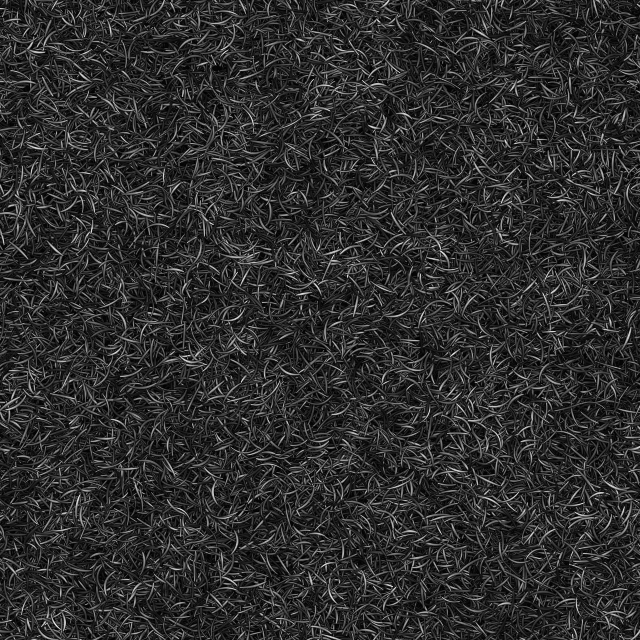
Write a Shadertoy shader that draws this texture.

```glsl
// A dense mat of short, curved charcoal fibres lying in all directions.
// Layers of jittered cells each hold one bent, tapered strand; layers are
// painted bottom to top, every strand shading what lies beneath it.
#define CELLS 40.0          // cells along the canvas height
#define LAYERS 22           // strands stacked over each cell
#define LENGTH_MIN 0.32     // half lengths, in cells
#define LENGTH_MAX 0.90
#define WIDTH_MIN 0.043     // half widths, in cells
#define WIDTH_MAX 0.072
#define BEND 0.55           // strongest curvature
#define TONE_MIN 0.10       // grey of the dullest and brightest strands
#define TONE_MAX 0.64
#define SHADOW 0.50         // darkness of the contact shadow
#define CLUMPING 0.28       // strength of the broad light and dark patches

const float TAU = 6.2831853;
const float GROUND = 0.022;

vec4 hash4(vec3 p) {
    vec4 q = fract(p.xyzx * vec4(0.1031, 0.1030, 0.0973, 0.1099));
    q += dot(q, q.wzxy + 33.33);
    return fract((q.xxyz + q.yzzw) * q.zywx);
}

vec2 gradient(vec2 cell) {
    float angle = TAU * hash4(vec3(cell, 71.0)).x;
    return vec2(cos(angle), sin(angle));
}

float gradientNoise(vec2 p) {
    vec2 i = floor(p), f = p - i;
    vec2 u = f * f * f * (f * (f * 6.0 - 15.0) + 10.0);
    vec2 e = vec2(0.0, 1.0);
    float low = mix(dot(gradient(i), f),
                    dot(gradient(i + e.yx), f - e.yx), u.x);
    float high = mix(dot(gradient(i + e.xy), f - e.xy),
                     dot(gradient(i + e.yy), f - e.yy), u.x);
    return mix(low, high, u.y);
}

// Paints one strand over the grey below; p is relative to its cell corner.
float paintFibre(float below, vec2 p, vec3 id, float depth, float pixel) {
    vec4 place = hash4(id);
    vec4 form = hash4(id + vec3(19.0, 47.0, 131.0));

    // Pairs of layers share a heading, so some strands lie in tufts.
    float tuft = hash4(vec3(id.xy, floor(id.z * 0.5) + 211.0)).x;
    float angle = 0.5 * TAU * tuft + (place.z - 0.5) * 1.1;
    angle -= 0.12 * sin(2.0 * angle);
    float c = cos(angle), s = sin(angle);
    vec2 q = p - place.xy;
    q = vec2(c * q.x + s * q.y, c * q.y - s * q.x);

    float halfLength = mix(LENGTH_MIN, LENGTH_MAX, form.x);
    if (abs(q.x) > halfLength + 0.1 || abs(q.y) > 0.6) return below;

    // Bend the axis into a shallow arc and narrow the strand to its tips.
    float bend = BEND * (2.0 * form.y - 1.0);
    float across = q.y - bend * (q.x * q.x - halfLength * halfLength / 3.0);
    across /= sqrt(1.0 + 4.0 * bend * bend * q.x * q.x);
    float along = q.x / halfLength;
    float halfWidth = mix(WIDTH_MIN, WIDTH_MAX, form.z);
    halfWidth *= 1.0 - 0.45 * min(along * along, 1.0);

    float tip = clamp((halfLength - abs(q.x)) / pixel + 0.5, 0.0, 1.0);
    float cover = tip * clamp((halfWidth - abs(across)) / pixel + 0.5, 0.0, 1.0);
    float shade = tip * (1.0 - smoothstep(halfWidth, halfWidth * 2.8, abs(across)));

    // Rounded cross section with a gloss that drifts along the strand.
    float side = across / halfWidth - 0.25 * sign(c);
    float gloss = 1.08 - 0.36 * min(side * side, 1.4);
    gloss *= 0.95 + 0.25 * cos(2.6 * along + TAU * form.w);
    float tone = mix(TONE_MIN, TONE_MAX, place.w) * gloss * mix(0.15, 1.0, depth);

    return mix(below * (1.0 - SHADOW * shade), tone, cover);
}

void mainImage(out vec4 fragColor, in vec2 fragCoord) {
    vec2 uv = fragCoord / iResolution.y;
    float pixel = CELLS / iResolution.y;
    float grey = GROUND;

    // Stack the layers; the neighbouring cells hold all strands in reach.
    for (int layer = 0; layer < LAYERS; layer++) {
        float level = float(layer);
        float depth = (level + 1.0) / float(LAYERS);
        vec2 shift = fract(floor(level * 0.5) * vec2(0.618, 0.755));
        vec2 p = uv * CELLS + shift + 8.0;
        vec2 cell = floor(p);
        for (int y = -1; y <= 1; y++) {
            for (int x = -1; x <= 1; x++) {
                vec2 id = cell + vec2(x, y);
                grey = paintFibre(grey, p - id, vec3(id, level), depth, pixel);
            }
        }
    }

    // Broad uneven lighting from tufts and hollows in the mat.
    float clump = gradientNoise(uv * 17.0) + 0.6 * gradientNoise(uv * 6.0 + 31.0);
    grey *= 1.0 + CLUMPING * clump;
    fragColor = vec4(vec3(clamp(grey, 0.0, 1.0)), 1.0);
}
```
